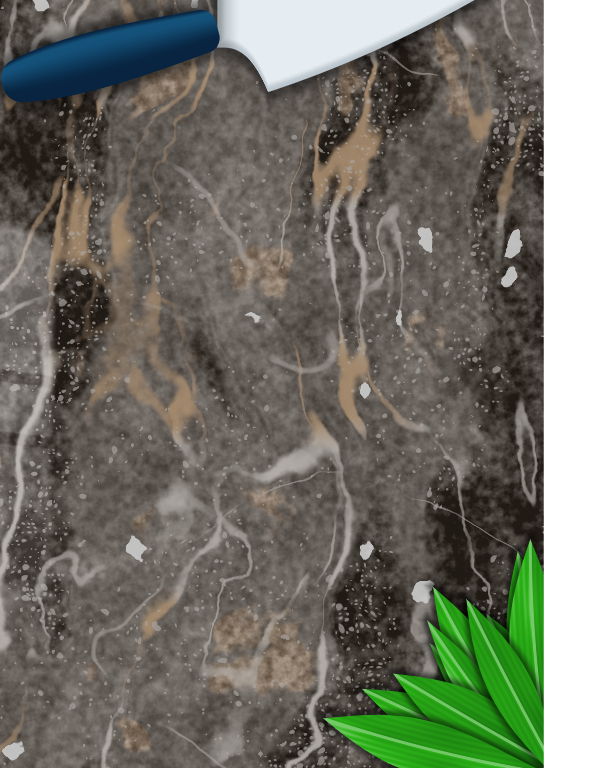
Give the GLSL for this texture, as a WebGL 2 fragment shader.

```glsl
#version 300 es
precision highp float;
// Polished brown marble slab with a knife, a window glare and a fan of green leaves.
#define SLAB_EDGE 0.708
#define DARK_TONE 0.215
#define RIBBON_TONE 0.375
#define CLOUD_CONTRAST 0.42
#define GRAIN_CONTRAST 0.42
#define VEIN_WIDTH 0.014
#define LEAF_COUNT 17
#define LEAF_WIDTH 0.031
#define LEAF_ROOT vec2(0.735, -0.03)

uniform vec2 u_resolution;
out vec4 outColor;

float hash(vec2 p) {
  vec3 q = fract(p.xyx * 0.1031);
  q += dot(q, q.yzx + 33.33);
  return fract((q.x + q.y) * q.z);
}

float noise(vec2 p) {
  vec2 i = floor(p), f = fract(p);
  f = f * f * (3.0 - 2.0 * f);
  return mix(mix(hash(i), hash(i + vec2(1, 0)), f.x),
             mix(hash(i + vec2(0, 1)), hash(i + vec2(1, 1)), f.x), f.y);
}

float fbm(vec2 p) {
  float sum = 0.0, amp = 0.516;
  for (int i = 0; i < 5; i++) {
    sum += amp * noise(p);
    p = mat2(1.6, 1.2, -1.2, 1.6) * p + 7.3;
    amp *= 0.5;
  }
  return sum;
}

// Fbm whose octaves keep the stretch of the flow
float streaks(vec2 p) {
  return 0.62 * noise(p) + 0.25 * noise(p * 2.1 + 9.0) + 0.13 * noise(p * 4.7 + 4.0);
}

float cover(float d) { return clamp(0.5 - d * u_resolution.y, 0.0, 1.0); }

float vein(float field, float width) { return 1.0 - smoothstep(0.2 * width, width, abs(field - 0.5)); }

// Scattered crystals, one per occupied cell
float specks(vec2 p, float cells, float share) {
  vec2 g = p * cells, id = floor(g);
  vec2 centre = 0.35 + 0.3 * vec2(hash(id + 11.0), hash(id + 47.0));
  float radius = mix(0.12, 0.34, hash(id + 83.0));
  float d = (length(fract(g) - centre) - radius) / cells;
  return cover(d) * step(hash(id), share);
}

vec3 stone(vec2 p) {
  // Upright flow, leaning outward and folded by noise
  vec2 fold = vec2(fbm(p * 3.2), fbm(p * 3.2 + 17.0)) - 0.5;
  vec2 rough = vec2(fbm(p * 26.0 + 3.0), fbm(p * 26.0 + 61.0)) - 0.5;
  vec2 q = p + 0.17 * fold + 0.022 * rough;
  q.x += 0.6 * (p.x - 0.33) * (p.y - 0.5);

  // Ribbons, clouds and grain
  float band = streaks(q * vec2(8.0, 1.7) + 2.0);
  float cloud = fbm(q * vec2(19.0, 10.0) + 5.0);
  float grain = fbm(p * 120.0);
  float ribbon = smoothstep(0.48, 0.6, band);
  float strata = sin(band * 85.0 + cloud * 7.0);
  float tone = mix(DARK_TONE, RIBBON_TONE, ribbon) + 0.022 * strata
    + CLOUD_CONTRAST * (cloud - 0.5) * (1.0 - 0.55 * ribbon)
    + GRAIN_CONTRAST * (grain - 0.5) * (1.0 - 0.4 * ribbon);
  vec3 col = max(tone, 0.1) + vec3(0.025, 0.0, -0.02);

  // Tan patches
  float patches = smoothstep(0.64, 0.71, fbm(q * vec2(13.0, 9.0) + 71.0));
  col = mix(col, vec3(0.57, 0.49, 0.41) + 0.5 * (grain - 0.5), 0.75 * patches);

  // Long cream veins and fine pale cracks
  float broken = smoothstep(0.36, 0.58, fbm(p * 10.0 + 29.0));
  float longVein = vein(streaks(q * vec2(6.5, 1.5) + 31.0), VEIN_WIDTH * (0.6 + 1.6 * broken));
  float sideVein = vein(streaks(q * vec2(9.0, 2.2) + 53.0), VEIN_WIDTH * 1.4);
  vec3 cream = mix(vec3(0.66, 0.55, 0.43), vec3(0.72, 0.70, 0.68), smoothstep(0.4, 0.6, noise(p * 6.0)));
  col = mix(col, cream, max(longVein * (0.3 + 0.6 * broken), 0.65 * sideVein * broken));
  float crack = vein(noise(mat2(1.5, 2.4, -2.8, 3.6) * (p + 0.1 * fold + 0.01 * rough) + 13.0), 0.007);
  col = mix(col, vec3(0.66, 0.64, 0.62), 0.6 * crack * broken);

  // White crystals gather in the dark fields
  float crowd = smoothstep(0.42, 0.62, fbm(p * 7.0 + 41.0)) * (1.0 - 0.75 * ribbon);
  vec2 s = p + 0.02 * rough;
  float dots = max(specks(s, 150.0, 0.45 * crowd), specks(s + 0.3, 80.0, 0.3 * crowd));
  float blobs = specks((p + 0.045 * rough) * vec2(1.0, 0.75), 26.0, 0.045);
  col = mix(col, vec3(0.66, 0.64, 0.62), 0.7 * dots);
  return mix(col, vec3(0.80, 0.80, 0.80), 0.9 * blobs);
}

// Window light on the polish, crossed by two bars
float glare(vec2 p) {
  float box = smoothstep(0.08, 0.068, p.x + 0.012 * fbm(p * 20.0))
    * smoothstep(0.2, 0.22, p.y) * smoothstep(0.715, 0.7, p.y + 0.25 * p.x);
  float bars = smoothstep(0.006, 0.01, min(abs(p.y - 0.512 + 0.15 * p.x), abs(p.y - 0.43 + 0.1 * p.x)));
  return box * mix(0.12, 0.32, smoothstep(0.2, 0.6, p.y)) * mix(0.35, 1.0, bars);
}

void drawKnife(vec2 p, inout vec3 col) {
  float heel = 0.938 - 0.058 * pow(clamp((p.x - 0.289) / 0.06, 0.0, 1.0), 2.5);
  float along = (p.x - 0.349) / 0.269;
  float edge = along < 0.0 ? heel : 0.88 + 0.12 * along - 0.032 * along * (1.0 - along);
  float blade = max((edge - p.y) * 0.85, 0.283 - p.x);
  vec2 axis = vec2(0.966, 0.259);
  vec2 h = p - vec2(0.003, 0.889);
  h = vec2(dot(h, axis), dot(h, vec2(-axis.y, axis.x)));
  float u = clamp(h.x / 0.289, 0.0, 1.0);
  float halfWidth = 0.021 + 0.006 * u + 0.014 * sin(3.14 * pow(u, 0.7));
  float handle = length(max(vec2(abs(h.x - 0.145) - 0.127, abs(h.y) - halfWidth + 0.018), 0.0)) - 0.018;
  col *= 1.0 - 0.45 * smoothstep(0.022, 0.0, min(blade, handle));
  vec3 steel = mix(vec3(0.74, 0.78, 0.81), vec3(0.90, 0.93, 0.95), smoothstep(0.002, 0.012, -blade));
  steel *= mix(0.8, 1.0, smoothstep(0.285, 0.315, p.x));
  col = mix(col, steel, cover(blade));
  float sheen = smoothstep(-0.6, 0.7, h.y / halfWidth) * smoothstep(1.0, 0.75, h.y / halfWidth);
  col = mix(col, mix(vec3(0.03, 0.14, 0.25), vec3(0.08, 0.32, 0.48), sheen), cover(handle));
}

void drawLeaves(vec2 p, inout vec3 col) {
  float shade = length(p - LEAF_ROOT);
  col = mix(col, vec3(0.04, 0.20, 0.04), smoothstep(0.235, 0.2, shade));
  for (int i = 0; i < LEAF_COUNT; i++) {
    float k = float(i), pick = hash(vec2(k, 3.0));
    float angle = mix(1.55, 3.0, fract(k * 0.618 + 0.1));
    float reach = mix(0.23, 0.31, pick);
    vec2 dir = vec2(cos(angle), sin(angle));
    vec2 d = p - LEAF_ROOT - 0.05 * (vec2(hash(vec2(k, 8.0)), hash(vec2(k, 15.0))) - 0.5);
    vec2 l = vec2(dot(d, dir), dot(d, vec2(-dir.y, dir.x)));
    float u = clamp(l.x / reach, 0.0, 1.0);
    l.y += (pick - 0.5) * 0.06 * u * u;
    float halfWidth = LEAF_WIDTH * (0.75 + 0.4 * hash(vec2(k, 21.0))) * sin(3.14 * pow(u, 1.15));
    float leaf = max(abs(l.y) - halfWidth, max(l.x - reach, -l.x));
    col *= 1.0 - 0.5 * smoothstep(0.012, 0.0, leaf);
    // Blade halves, lengthwise ribs and pale midrib
    float light = 0.3 + 0.45 * pick + 0.22 * smoothstep(-0.003, 0.003, l.y) + 0.3 * (u - 0.6);
    light += 0.07 * sin(l.y * 850.0) + 0.35 * (noise(l * vec2(14.0, 60.0) + k * 9.0) - 0.5);
    vec3 green = mix(vec3(0.05, 0.32, 0.04), vec3(0.17, 0.70, 0.09), clamp(light, 0.0, 1.0));
    float rib = smoothstep(0.0028, 0.0008, abs(l.y)) + 0.7 * smoothstep(0.95, 1.2, light);
    green = mix(green, vec3(0.52, 0.82, 0.48), clamp(rib, 0.0, 0.8));
    col = mix(col, green, cover(leaf));
  }
}

void main() {
  vec2 p = gl_FragCoord.xy / u_resolution.y;
  vec3 col = stone(p);
  col = mix(col, vec3(0.95, 0.93, 0.92), glare(p));
  drawKnife(p, col);
  drawLeaves(p, col);
  col = mix(col, vec3(1.0), cover(SLAB_EDGE - p.x));
  outColor = vec4(clamp(col, 0.0, 1.0), 1.0);
}
```
